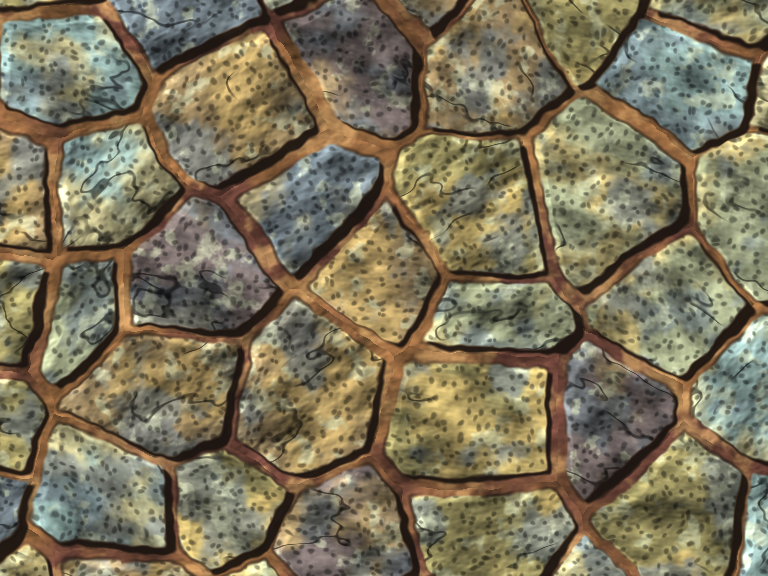
Write a Shadertoy shader that draws this texture.

```glsl
// Rubble stone wall: irregular blue, olive and brown stones in rusty mortar, lit from the upper left.
// Layout, in units of the canvas height
const vec2 STONE_SIZE = vec2(0.255, 0.190);
const float JITTER = 0.72, SIZE_VARIATION = 0.016;
const float GAP_MIN = 0.004, GAP_MAX = 0.021;
const float CORNER = 0.008, SOFTNESS = 0.0028;
const vec2 TO_LIGHT = vec2(-0.0125, 0.0110);
// Surface
const vec2 GRAIN_SCALE = vec2(15.0, 25.0);
const float GRAIN_CONTRAST = 1.35, RELIEF = 2.0;
// Colours
const vec3 SLATE = vec3(0.38, 0.42, 0.44);
const vec3 STONES[6] = vec3[6](
    vec3(0.53, 0.50, 0.33), vec3(0.49, 0.58, 0.56), SLATE,  // olive, blue green
    vec3(0.50, 0.43, 0.31), vec3(0.40, 0.36, 0.35), vec3(0.51, 0.53, 0.42));  // brown, plum, moss
const vec3 OCHRE = vec3(0.69, 0.59, 0.36);
const vec3 LICHEN = vec3(0.68, 0.70, 0.58);
const vec3 MORTAR = vec3(0.53, 0.37, 0.23);
const vec3 MAROON = vec3(0.38, 0.24, 0.20);
const vec3 SAND = vec3(0.70, 0.54, 0.35);
const vec3 SHADOW = vec3(0.10, 0.075, 0.06);

float hash(vec2 p) {
    vec3 q = fract(p.xyx * 0.1031);
    q += dot(q, q.yzx + 33.33);
    return fract((q.x + q.y) * q.z);
}
vec2 hash2(vec2 p) { return vec2(hash(p + 3.7), hash(p + 91.3)); }
float noise(vec2 p) {
    vec2 i = floor(p), f = fract(p);
    f = f * f * (3.0 - 2.0 * f);
    return mix(mix(hash(i), hash(i + vec2(1, 0)), f.x),
               mix(hash(i + vec2(0, 1)), hash(i + vec2(1, 1)), f.x), f.y);
}
float fbm(vec2 p) {
    float sum = 0.0, amp = 0.53;
    for (int i = 0; i < 4; i++, amp *= 0.5) {
        sum += amp * noise(p);
        p = p * 2.03 + 17.1;
    }
    return sum;
}
// Distance to the nearest scattered point
float cellular(vec2 p) {
    float d = 2.0;
    for (int k = 0; k < 9; k++) {
        vec2 c = floor(p) + vec2(k % 3 - 1, k / 3 - 1);
        d = min(d, length(c + hash2(c) - p));
    }
    return d;
}
// Stone centre in xy, size weight in z
vec3 seed(vec2 cell) {
    vec2 c = cell + 0.5 + JITTER * (hash2(cell) - 0.5);
    c.x += 0.5 * mod(cell.y, 2.0);
    return vec3(c * STONE_SIZE, SIZE_VARIATION * (hash(cell + 55.0) - 0.5));
}
float power(vec2 p, vec3 s) { return dot(p - s.xy, p - s.xy) - s.z; }
// Weighted cells with straight sides: signed depth inside the stone in x, its cell in yz
vec3 stone(vec2 p) {
    vec2 base = floor(p / STONE_SIZE), id = base;
    float best = 1e5, edge = 1.0;
    for (int k = 0; k < 25; k++) {
        vec2 cell = base + vec2(k % 5 - 2, k / 5 - 2);
        float w = power(p, seed(cell));
        if (w < best) { best = w; id = cell; }
    }
    vec3 own = seed(id);
    for (int k = 0; k < 25; k++) {
        vec2 cell = base + vec2(k % 5 - 2, k / 5 - 2);
        if (cell == id) continue;
        vec3 s = seed(cell);
        float d = (power(p, s) - best) / (2.0 * length(s.xy - own.xy));
        float h = max(CORNER - abs(edge - d), 0.0) / CORNER;
        edge = min(edge, d) - h * h * CORNER * 0.25;
    }
    return vec3(edge - mix(GAP_MIN, GAP_MAX, hash(id + 21.0)), id);
}
void mainImage(out vec4 fragColor, in vec2 fragCoord) {
    vec2 p = fragCoord / iResolution.y;
    float soft = max(SOFTNESS, 0.8 / iResolution.y);
    // Ragged outlines and the shadow on the mortar
    vec2 warp = 0.034 * (vec2(fbm(p * 8.0), fbm(p * 8.0 + 40.0)) - 0.5);
    warp += 0.005 * (vec2(noise(p * 60.0), noise(p * 60.0 + 9.0)) - 0.5);
    vec3 here = stone(p + warp);
    vec2 reach = TO_LIGHT * mix(0.35, 1.45, noise(p * 11.0 + 5.0));
    float litSide = stone(p + warp + reach).x;
    float mask = smoothstep(-soft, soft, here.x);
    float shadowed = smoothstep(-soft, soft, litSide) * (1.0 - mask);
    // Layered grain, turned differently in each stone
    vec2 id = here.yz;
    float angle = 1.5 * (hash(id + 8.0) - 0.5);
    mat2 turn = mat2(cos(angle), sin(angle), -sin(angle), cos(angle));
    float grain = fbm(turn * p * GRAIN_SCALE + id * 7.3);
    float grainLit = fbm(turn * (p + TO_LIGHT * 0.32) * GRAIN_SCALE + id * 7.3);
    float shade = 1.0 + GRAIN_CONTRAST * (grain - 0.47) + RELIEF * (grain - grainLit);
    // Stone colour with stains, lichen, pits and cracks
    vec3 rock = STONES[int(hash(id + 13.0) * 5.99)];
    rock = mix(rock, OCHRE, 0.60 * smoothstep(0.48, 0.68, fbm(p * 9.0 + id * 3.1)));
    rock = mix(rock, SLATE, 0.65 * smoothstep(0.50, 0.66, fbm(p * 12.0 + id * 5.7)));
    rock = mix(rock, LICHEN, 0.55 * smoothstep(0.56, 0.70, fbm(p * 34.0 + 70.0))) * shade;
    rock *= 0.60 + 0.40 * smoothstep(0.10, 0.32, cellular(p * 48.0 + warp * 60.0));
    float seam = abs(fbm(turn * p * vec2(5.0, 10.0) + id * 2.3) - 0.5);
    float crack = (1.0 - smoothstep(0.003, 0.016, seam)) * smoothstep(0.4, 0.6, noise(p * 14.0));
    rock *= 1.0 - 0.50 * crack;
    rock *= 1.28 - 0.28 * smoothstep(0.0, 0.006, litSide);
    // Mortar
    vec3 joint = mix(MORTAR, MAROON, smoothstep(0.46, 0.66, fbm(p * 5.0 + 31.0)));
    joint = mix(joint, SAND, 0.75 * smoothstep(0.48, 0.68, fbm(p * 20.0 + 12.0)));
    joint *= mix(1.0, shade, 0.75);
    // Stones over mortar, with dark outlines and shadows
    vec3 color = mix(joint, rock, mask);
    float outline = 1.0 - smoothstep(0.0, 0.0055, abs(here.x + 0.001));
    color = mix(color, SHADOW, 0.50 * outline * smoothstep(0.25, 0.65, noise(p * 23.0)));
    color = mix(color, SHADOW, 0.93 * shadowed);
    fragColor = vec4(clamp(color, 0.0, 1.0), 1.0);
}
```
